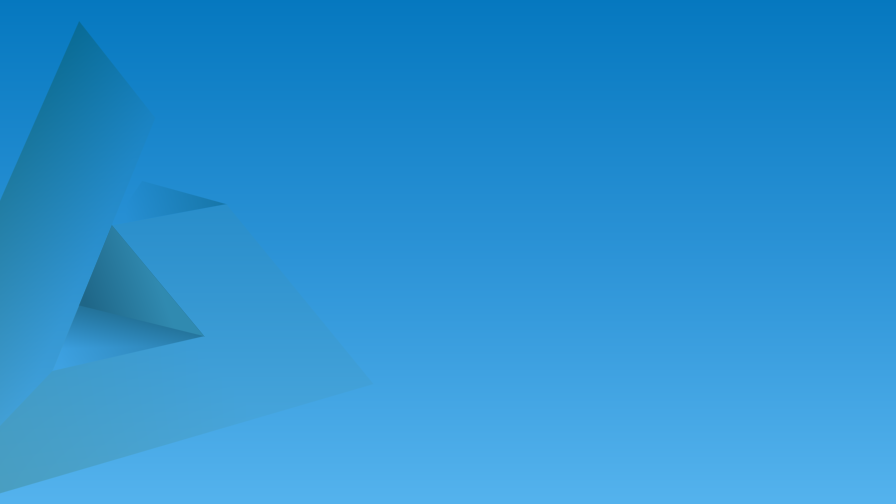
Write a WebGL 1 fragment shader that draws this background.

```glsl
precision highp float;

uniform vec2 u_resolution;

// Signed distance to the line a-b, positive on its right-hand side
float side(vec2 p, vec2 a, vec2 b) {
  vec2 d = normalize(b - a);
  return dot(p - a, vec2(d.y, -d.x));
}

// Convex shapes with clockwise corners, positive inside
float triangle(vec2 p, vec2 a, vec2 b, vec2 c) {
  return min(side(p, a, b), min(side(p, b, c), side(p, c, a)));
}

float quad(vec2 p, vec2 a, vec2 b, vec2 c, vec2 d) {
  return min(min(side(p, a, b), side(p, b, c)), min(side(p, c, d), side(p, d, a)));
}

// Linear gradient position, 0 at a and 1 at b
float ramp(vec2 p, vec2 a, vec2 b) {
  vec2 d = b - a;
  return clamp(dot(p - a, d) / dot(d, d), 0.0, 1.0);
}

float coverage(float dist, float pixel) {
  return smoothstep(-pixel, pixel, dist);
}

vec3 skyColor(float y) {
  vec3 low = vec3(0.33, 0.70, 0.93);
  vec3 middle = vec3(0.17, 0.575, 0.84);
  vec3 high = vec3(0.02, 0.47, 0.75);
  return y < 0.5 ? mix(low, middle, y * 2.0) : mix(middle, high, y * 2.0 - 1.0);
}

vec3 faceColor(vec2 p, vec3 sky) {
  float tint = mix(0.55, 0.15, ramp(p, vec2(0.0, 0.03), vec2(0.35, 0.35)));
  return mix(sky, vec3(0.26, 0.56, 0.62), tint);
}

vec3 bandColor(vec2 p, vec3 sky) {
  vec3 shadow = mix(vec3(0.29, 0.60, 0.72), vec3(0.02, 0.41, 0.58), p.y);
  vec3 lit = mix(sky, vec3(0.15, 0.48, 0.60), 0.15);
  return mix(shadow, lit, ramp(p, vec2(0.078, 0.78), vec2(0.27, 0.695)));
}

vec3 hollowColor(vec2 p, vec3 sky) {
  float crease = 1.0 - ramp(p, vec2(0.175, 0.39), vec2(0.155, 0.30));
  float tip = 0.75 * ramp(p, vec2(0.12, 0.30), vec2(0.405, 0.333));
  return mix(sky, vec3(0.13, 0.43, 0.57), 0.9 * max(crease, tip));
}

void main() {
  vec2 p = gl_FragCoord.xy / u_resolution.y;
  float pixel = 0.8 / u_resolution.y;
  vec3 sky = skyColor(p.y);
  vec3 color = sky;

  // Corners shared by neighbouring facets
  vec2 apex = vec2(0.222, 0.553);
  vec2 shoulder = vec2(0.449, 0.595);
  vec2 innerTip = vec2(0.405, 0.333);
  vec2 heel = vec2(0.104, 0.264);

  // Broad lower face
  float face = quad(p, apex, shoulder, vec2(0.741, 0.238), vec2(-0.366, -0.086));
  color = mix(color, faceColor(p, sky), coverage(face, pixel));

  // Narrow fold fading to the left
  float fold = triangle(p, vec2(0.282, 0.641), shoulder, apex);
  float foldShade = 0.75 * ramp(p, vec2(0.25, 0.60), shoulder);
  color = mix(color, mix(sky, vec3(0.07, 0.43, 0.60), foldShade), coverage(fold, pixel));

  // Tall band on the left
  float band = quad(p, vec2(0.157, 0.958), vec2(0.308, 0.766), heel, vec2(-0.366, -0.229));
  color = mix(color, bandColor(p, sky), coverage(band, pixel));

  // Hollow with a dark upper facet
  float hollow = triangle(p, apex, innerTip, heel);
  color = mix(color, hollowColor(p, sky), coverage(hollow, pixel));
  float facet = triangle(p, apex, innerTip, vec2(0.157, 0.394));
  float facetLight = ramp(p, vec2(0.17, 0.40), vec2(0.31, 0.45));
  vec3 facetColor = mix(vec3(0.12, 0.40, 0.53), vec3(0.19, 0.54, 0.69), facetLight);
  color = mix(color, facetColor, coverage(facet, pixel));

  gl_FragColor = vec4(color, 1.0);
}
```
